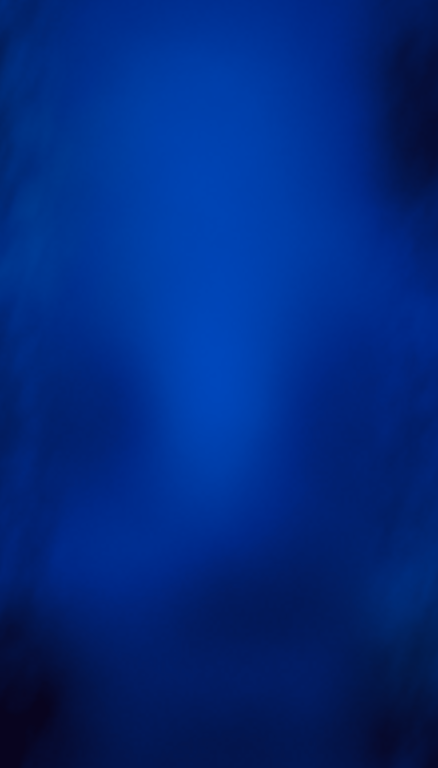
Give the GLSL for this background, as a WebGL 2 fragment shader.

```glsl
#version 300 es
precision highp float;

uniform vec2 u_resolution;
out vec4 fragColor;

// Palette, dark to bright
const vec3 INK = vec3(0.03, 0.015, 0.12);
const vec3 MIDNIGHT = vec3(0.01, 0.085, 0.31);
const vec3 NAVY = vec3(0.0, 0.155, 0.53);
const vec3 COBALT = vec3(0.0, 0.24, 0.66);
const vec3 AZURE = vec3(0.0, 0.29, 0.76);
const vec3 TEAL_SHIFT = vec3(0.0, 0.03, -0.03);

// Light levels
const float AMBIENT = 0.36;
const float HALO = 0.48;
const float COLUMN = 0.36;
const float LOWER_HAZE = 0.15;
const float SIDE_GLOW = 0.10;
const float WAIST_SHADE = 0.13;
const float CORNER_SHADE = 0.37;
const float RIGHT_SHADE = 0.25;
const float FLOOR_SHADE = 0.10;

// Soft wisps along the sides and a faint grain
const vec2 WISP_SCALE = vec2(13.0, 10.0);
const float WISP_SLANT = 0.55;
const float WISP_STRENGTH = 0.30;
const float CLOUD_STRENGTH = 0.10;
const vec2 GRAIN_SCALE = vec2(110.0, 190.0);
const float GRAIN_STRENGTH = 0.016;

float hash(vec2 cell) {
    vec3 q = fract(vec3(cell.xyx) * 0.1031);
    q += dot(q, q.yzx + 33.33);
    return fract((q.x + q.y) * q.z);
}

float noise(vec2 p) {
    vec2 cell = floor(p);
    vec2 f = fract(p);
    f = f * f * f * (f * (f * 6.0 - 15.0) + 10.0);
    float low = mix(hash(cell), hash(cell + vec2(1.0, 0.0)), f.x);
    float high = mix(hash(cell + vec2(0.0, 1.0)), hash(cell + 1.0), f.x);
    return mix(low, high, f.y);
}

float fbm(vec2 p) {
    float sum = 0.0;
    float weight = 0.5;
    for (int i = 0; i < 3; i++) {
        sum += weight * noise(p);
        p = p * 2.0 + 7.3;
        weight *= 0.5;
    }
    return sum / 0.875;
}

// Elliptical Gaussian spot
float spot(vec2 p, vec2 centre, vec2 radius) {
    vec2 d = (p - centre) / radius;
    return exp(-dot(d, d));
}

float lightField(vec2 p) {
    float light = AMBIENT;

    // Central halo and the narrow column beneath it
    light += HALO * spot(p, vec2(0.47, 0.75), vec2(0.36, 0.30));
    light += COLUMN * spot(p, vec2(0.49, 0.47), vec2(0.17, 0.16));

    // Haze at the lower left and glows at the sides
    light += LOWER_HAZE * spot(p, vec2(0.24, 0.28), vec2(0.28, 0.09));
    light += SIDE_GLOW * spot(p, vec2(0.87, 0.64), vec2(0.18, 0.09));
    light += SIDE_GLOW * spot(p, vec2(0.95, 0.25), vec2(0.14, 0.09));
    light += SIDE_GLOW * spot(p, vec2(0.04, 0.65), vec2(0.12, 0.08));

    // Shade on both sides of the column
    light -= WAIST_SHADE * spot(p, vec2(0.28, 0.47), vec2(0.13, 0.09));
    light -= 0.6 * WAIST_SHADE * spot(p, vec2(0.70, 0.46), vec2(0.13, 0.10));
    light -= 0.5 * WAIST_SHADE * spot(p, vec2(0.0, 0.41), vec2(0.12, 0.10));

    // Dark corners, right edge and floor
    light -= CORNER_SHADE * spot(p, vec2(0.0, 0.07), vec2(0.20, 0.14));
    light -= 0.65 * CORNER_SHADE * spot(p, vec2(0.94, 0.07), vec2(0.14, 0.11));
    light -= RIGHT_SHADE * spot(p, vec2(0.97, 0.85), vec2(0.13, 0.17));
    light -= FLOOR_SHADE * spot(p, vec2(0.58, 0.22), vec2(0.24, 0.08));
    light -= FLOOR_SHADE * (1.0 - smoothstep(0.0, 0.14, p.y));
    return light;
}

vec3 ramp(float light) {
    float t = clamp(light, 0.0, 1.0) * 4.0;
    vec3 colour = mix(INK, MIDNIGHT, clamp(t, 0.0, 1.0));
    colour = mix(colour, NAVY, clamp(t - 1.0, 0.0, 1.0));
    colour = mix(colour, COBALT, clamp(t - 2.0, 0.0, 1.0));
    return mix(colour, AZURE, clamp(t - 3.0, 0.0, 1.0));
}

void main() {
    vec2 uv = gl_FragCoord.xy / u_resolution;

    // Slanted wisps fade in towards the left and right edges
    float side = smoothstep(0.28, 0.48, abs(uv.x - 0.5));
    vec2 slanted = vec2(uv.x - WISP_SLANT * uv.y, uv.y);
    float wisp = fbm(slanted * WISP_SCALE) - 0.5;
    float cloud = fbm(uv * vec2(4.0, 7.0) + 4.0) - 0.5;
    float grain = noise(uv * GRAIN_SCALE) - 0.5;

    float light = lightField(uv) + WISP_STRENGTH * side * wisp;
    light += CLOUD_STRENGTH * cloud + GRAIN_STRENGTH * grain;

    // Teal cast on the upper left and lower right
    float teal = spot(uv, vec2(0.0, 0.78), vec2(0.30, 0.28))
               + spot(uv, vec2(1.0, 0.22), vec2(0.18, 0.12));
    vec3 colour = ramp(light) + TEAL_SHIFT * teal * (0.8 + wisp);

    fragColor = vec4(clamp(colour, 0.0, 1.0), 1.0);
}
```
